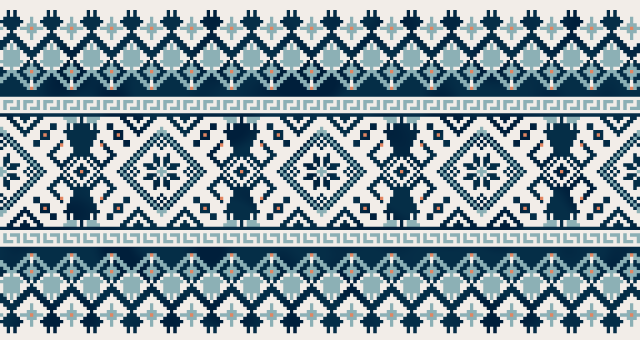
A WebGL 1 fragment shader for this pattern:

```glsl
precision highp float;
// Woven folk band: stepped diamonds and hooked hourglasses between mirrored floral borders.

uniform vec2 u_resolution;

const vec2 GRID = vec2(192.0, 102.0);  // stitches across and down
const float MIDDLE_ROW = 50.0;
const float SAMPLES = 4.0;
const vec3 LINEN = vec3(0.95, 0.93, 0.91);
const vec3 TEAL = vec3(0.55, 0.69, 0.71);
const vec3 NAVY = vec3(0.02, 0.18, 0.28);
const vec3 MIDNIGHT = vec3(0.0, 0.12, 0.23);
const vec3 CORAL = vec3(0.88, 0.52, 0.38);

vec2 gradientAt(vec2 p) {
  float angle = 6.2832 * fract(sin(dot(p, vec2(127.1, 311.7))) * 43758.5);
  return vec2(cos(angle), sin(angle));
}

float gradientNoise(vec2 p) {
  vec2 i = floor(p), f = fract(p);
  vec2 w = f * f * (3.0 - 2.0 * f), e = vec2(1.0, 0.0);
  float low = mix(dot(gradientAt(i), f), dot(gradientAt(i + e), f - e), w.x);
  float high = mix(dot(gradientAt(i + e.yx), f - e.yx), dot(gradientAt(i + 1.0), f - 1.0), w.x);
  return mix(low, high, w.y);
}

// Whole-stitch distance to the nearest repeat of a centre column.
float mirrorRepeat(float x, float period, float centre) {
  return abs(floor(mod(x - centre + 0.5 * period + 0.5, period)) - 0.5 * period);
}

bool within(float x, float low, float high) {
  return x > low - 0.5 && x < high + 0.5;
}

bool inBox(vec2 p, vec2 low, vec2 high) {
  return within(p.x, low.x, high.x) && within(p.y, low.y, high.y);
}

float taxicab(vec2 p) {
  return abs(p.x) + abs(p.y);
}

void stitch(inout vec3 cloth, vec3 thread, bool covered) {
  if (covered) cloth = thread;
}

// Checked diamond outline around an eight-petal star and four small crosses.
void diamond(inout vec3 cloth, vec2 p, vec3 ink) {
  float m = taxicab(p), major = max(p.x, p.y), minor = min(p.x, p.y);
  stitch(cloth, ink, within(m, 11.0, 13.0));
  stitch(cloth, TEAL, within(m, 12.0, 12.0) || (m > 12.5 && m < 13.5 && p.x < 1.5));
  stitch(cloth, ink, within(minor, 1.0, 2.0) && within(major - minor, 1.0, 3.0));
  stitch(cloth, ink, within(taxicab(vec2(major - 8.0, minor)), 1.0, 1.0));
  stitch(cloth, TEAL, m < 1.5);
}

// Hourglass body with curled side hooks, a central eye and leaves at the ends.
void hourglass(inout vec3 cloth, vec2 p, vec3 ink) {
  float halfWidth = p.y > 14.5 ? 0.0 : (p.y > 12.5 ? 2.0 : 1.0 + floor((p.y - 4.0) * 0.5));
  stitch(cloth, ink, within(p.y, 4.0, 16.0) && p.x < halfWidth + 0.5);
  stitch(cloth, ink, inBox(p, vec2(4.0, 12.0), vec2(4.0, 14.0)));
  vec2 hook = p - vec2(6.0, 5.0);
  bool opening = hook.x < -0.5 && hook.y > 0.5;
  stitch(cloth, ink, within(taxicab(hook), 3.0, 4.0) && !opening);
  float eye = taxicab(p);
  stitch(cloth, LINEN, eye < 4.5);
  stitch(cloth, ink, within(eye, 5.0, 5.0) || within(eye, 1.0, 2.0));
  stitch(cloth, CORAL, eye < 0.5 || taxicab(p - vec2(6.0, 8.0)) < 0.5);
  stitch(cloth, TEAL, inBox(p, vec2(2.0, 14.0), vec2(p.y - 11.0, 16.0)) && p.x > halfWidth + 1.5);
}

// Hanging chevrons and a diagonal chain of squares between the large motifs.
void fillers(inout vec3 cloth, vec2 p, vec3 ink) {
  float chevron = taxicab(p - vec2(7.0, 16.0));
  stitch(cloth, ink, p.y < 16.5 && (chevron < 1.5 || within(chevron, 4.0, 5.0)));
  stitch(cloth, ink, inBox(p, vec2(12.0, 10.0), vec2(14.0, 12.0)));
  stitch(cloth, ink, inBox(p, vec2(15.0, 13.0), vec2(16.0, 14.0)));
  stitch(cloth, ink, inBox(p, vec2(10.0, 8.0), vec2(11.0, 9.0)));
  stitch(cloth, CORAL, taxicab(p - vec2(13.0, 11.0)) < 0.5);
}

// Ruled lines and a row of boxes with a stepped notch.
void keyBand(inout vec3 cloth, vec2 cell, float d, vec3 ink) {
  float x = floor(mod(cell.x + 0.5, 6.0)), y = d - 20.0;
  bool notch = (abs(y) < 0.5 && within(x, 2.0, 4.0)) || within(x - 3.0, y, y) && abs(y) > 0.5;
  stitch(cloth, TEAL, within(d, 19.0, 21.0) && x > 0.5 && !notch);
  stitch(cloth, ink, within(d, 17.0, 17.0) || within(d, 23.0, 24.0));
}

// Zigzag vine: a is the distance from a peak, b from a valley.
void floralBorder(inout vec3 cloth, float a, float d, vec3 ink) {
  float b = 6.0 - a;
  float mound = a + d - 25.0;
  stitch(cloth, TEAL, d > 24.5 && within(mound, 5.0, 6.0));
  stitch(cloth, ink, d > 24.5 && mound < 4.5);
  stitch(cloth, TEAL, a < 3.5 && within(d, 31.0 + 0.5 * a, 38.0 - a + (a > 1.5 && a < 2.5 ? 1.0 : -0.5 * a)));
  stitch(cloth, ink, within(d + a, 40.0, 42.0));
  float crown = taxicab(vec2(a, d - 45.0));
  stitch(cloth, ink, (crown < 3.5 && !(a < 0.5 && d > 46.5)) || inBox(vec2(a, d), vec2(1.0, 47.0), vec2(1.0, 48.0)));
  float bud = taxicab(vec2(b, d - 30.0)), flower = taxicab(vec2(b, d - 43.0));
  stitch(cloth, ink, within(bud, 3.0, 4.0) && b > 0.5);
  stitch(cloth, TEAL, bud < 2.5 || flower < 2.5 || (flower < 3.5 && (b < 0.5 || abs(d - 43.0) < 0.5)));
  stitch(cloth, CORAL, bud < 0.5 || flower < 0.5 || (b < 0.5 && within(d, 25.0, 25.0)));
}

vec3 weave(vec2 cell, vec3 ink) {
  vec3 cloth = LINEN;
  float d = abs(cell.y - MIDDLE_ROW);
  float x = mirrorRepeat(cell.x, 48.0, 0.0);
  if (d < 16.5) {
    fillers(cloth, vec2(x, d), ink);
    diamond(cloth, vec2(x, d), ink);
    hourglass(cloth, vec2(24.0 - x, d), ink);
  } else if (d < 24.5) keyBand(cloth, cell, d, ink);
  else floralBorder(cloth, mirrorRepeat(cell.x, 12.0, 3.0), d, ink);
  return cloth;
}

void main() {
  vec2 p = gl_FragCoord.xy / u_resolution * GRID;
  vec3 ink = mix(NAVY, MIDNIGHT, smoothstep(-0.1, 0.4, gradientNoise(p / 14.0)));
  vec3 sum = vec3(0.0);
  for (float i = 0.0; i < SAMPLES; i++) {
    for (float j = 0.0; j < SAMPLES; j++) {
      vec2 shift = (vec2(i, j) + 0.5) / SAMPLES - 0.5;
      sum += weave(floor(p + shift * GRID / u_resolution), ink);
    }
  }
  gl_FragColor = vec4(sum / (SAMPLES * SAMPLES), 1.0);
}
```
